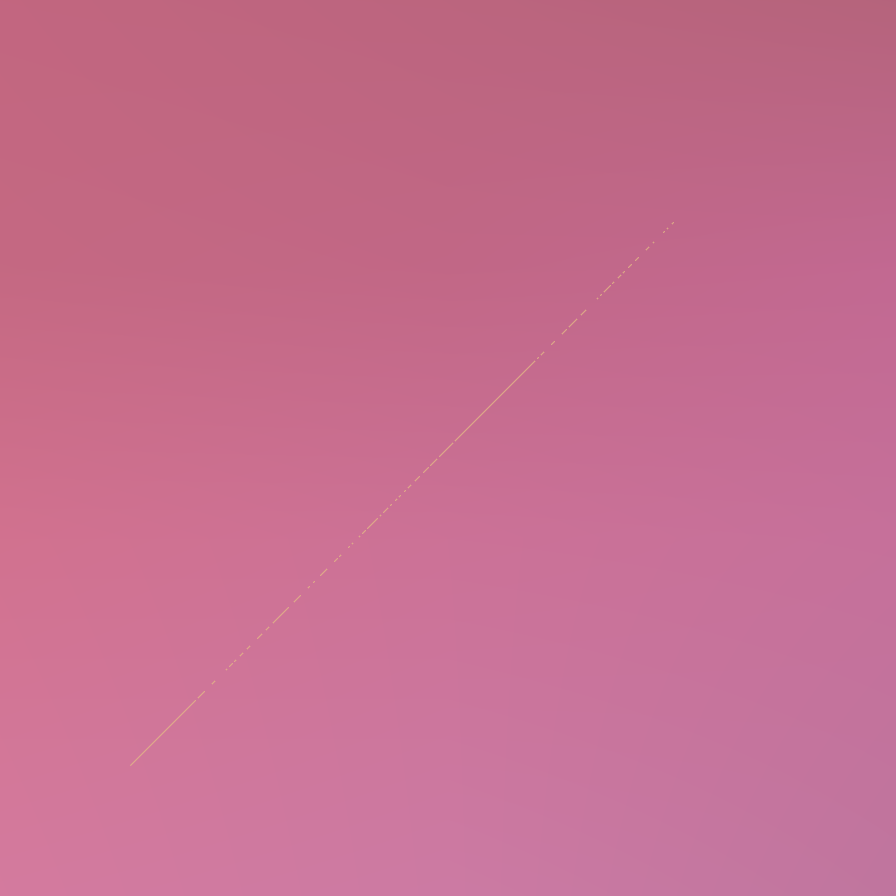
A WebGL 1 fragment shader for this texture:

```glsl
precision highp float;

// A soft rose-to-mauve gradient crossed by one hairline, broken diagonal.
// Three vertical colour ramps are blended from left to right; the hairline
// is a distance to x = y, cut into dashes by a hash with varying density.

uniform vec2 u_resolution;

// Each ramp runs from the bottom edge to the top edge.
const vec3 LEFT_BASE  = vec3(0.830, 0.480, 0.620);
const vec3 LEFT_LOW   = vec3(0.820, 0.445, 0.560);
const vec3 LEFT_HIGH  = vec3(0.770, 0.410, 0.510);
const vec3 LEFT_TOP   = vec3(0.760, 0.400, 0.500);
const vec3 MID_BASE   = vec3(0.800, 0.480, 0.640);
const vec3 MID_LOW    = vec3(0.798, 0.445, 0.590);
const vec3 MID_HIGH   = vec3(0.758, 0.405, 0.525);
const vec3 MID_TOP    = vec3(0.735, 0.395, 0.495);
const vec3 RIGHT_BASE = vec3(0.750, 0.460, 0.620);
const vec3 RIGHT_LOW  = vec3(0.775, 0.440, 0.605);
const vec3 RIGHT_HIGH = vec3(0.760, 0.410, 0.570);
const vec3 RIGHT_TOP  = vec3(0.710, 0.390, 0.485);
const float LOW_STOP  = 0.40;
const float HIGH_STOP = 0.70;

const vec3  LINE_COLOR    = vec3(0.89, 0.73, 0.52);
const float LINE_START    = 0.146;
const float LINE_END      = 0.759;
const float LINE_WIDTH    = 0.0013;
const float LINE_STRENGTH = 0.75;
const float DASH_CELLS    = 512.0;

float hash(float n) {
    return fract(sin(n * 12.9898) * 43758.5453);
}

float bump(float x, float center, float radius) {
    return 1.0 - smoothstep(0.6 * radius, radius, abs(x - center));
}

vec3 ramp(vec3 base, vec3 low, vec3 high, vec3 top, float y) {
    vec3 c = mix(base, low, clamp(y / LOW_STOP, 0.0, 1.0));
    c = mix(c, high, clamp((y - LOW_STOP) / (HIGH_STOP - LOW_STOP), 0.0, 1.0));
    return mix(c, top, clamp((y - HIGH_STOP) / (1.0 - HIGH_STOP), 0.0, 1.0));
}

vec3 background(vec2 p) {
    vec3 left  = ramp(LEFT_BASE, LEFT_LOW, LEFT_HIGH, LEFT_TOP, p.y);
    vec3 mid   = ramp(MID_BASE, MID_LOW, MID_HIGH, MID_TOP, p.y);
    vec3 right = ramp(RIGHT_BASE, RIGHT_LOW, RIGHT_HIGH, RIGHT_TOP, p.y);
    vec3 c = mix(left, mid, clamp(p.x * 2.0, 0.0, 1.0));
    return mix(c, right, clamp(p.x * 2.0 - 1.0, 0.0, 1.0));
}

float brokenDiagonal(vec2 p, float pixel) {
    float along = 0.5 * (p.x + p.y);
    float dist = abs(p.x - p.y) * 0.70711;
    float stroke = 1.0 - smoothstep(0.0, max(LINE_WIDTH, 0.7 * pixel), dist);

    // Nearly solid near two stretches, sparse dots towards the upper end
    float density = 0.48 + 0.5 * bump(along, 0.18, 0.06)
                  + 0.5 * bump(along, 0.54, 0.07);
    density *= 1.0 - 0.45 * smoothstep(0.62, LINE_END, along);
    float dash = step(hash(floor(along * DASH_CELLS)), density);

    float span = smoothstep(LINE_START - pixel, LINE_START, along)
               * (1.0 - smoothstep(LINE_END, LINE_END + pixel, along));
    return stroke * dash * span;
}

void main() {
    vec2 p = gl_FragCoord.xy / u_resolution;
    float pixel = 1.0 / min(u_resolution.x, u_resolution.y);

    vec3 color = background(p);
    color = mix(color, LINE_COLOR, LINE_STRENGTH * brokenDiagonal(p, pixel));
    gl_FragColor = vec4(color, 1.0);
}
```
